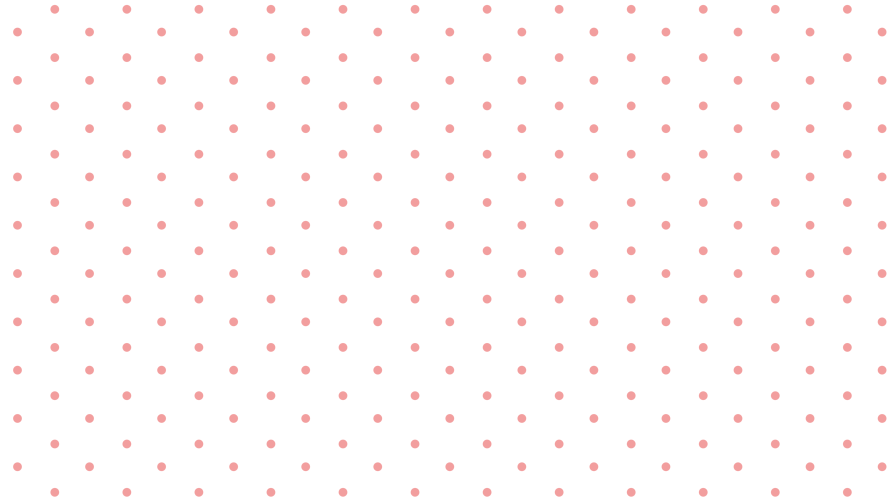
Reproduce this pattern procedurally as a Shadertoy shader.

```glsl
// Small coral polka dots on white, set as two interleaved rectangular lattices.
// Each lattice folds the plane into one cell and measures the distance to its
// dot; the second lattice sits slightly off the cell centre of the first.

#define PITCH        vec2(0.1441, 0.0966)   // cell size, in canvas heights
#define FIRST_DOT    vec2(0.1096, 0.9814)   // a dot centre of the first lattice
#define STAGGER      vec2(0.0695, -0.0455)  // shift to the second lattice
#define DOT_RADIUS   0.0087
#define DOT_COLOR    vec3(0.95, 0.62, 0.62)
#define PAPER_COLOR  vec3(1.0)

// Signed distance to the nearest dot of a lattice passing through anchor.
float latticeDots(vec2 p, vec2 anchor) {
    vec2 cell = fract((p - anchor) / PITCH + 0.5) - 0.5;
    return length(cell * PITCH) - DOT_RADIUS;
}

void mainImage(out vec4 fragColor, in vec2 fragCoord) {
    vec2 p = fragCoord / iResolution.y;
    float pixel = 1.0 / iResolution.y;

    // Union of the two staggered lattices
    float dist = min(latticeDots(p, FIRST_DOT),
                     latticeDots(p, FIRST_DOT + STAGGER));

    // Edge coverage about one pixel wide
    float coverage = 1.0 - smoothstep(-0.7 * pixel, 0.7 * pixel, dist);
    fragColor = vec4(mix(PAPER_COLOR, DOT_COLOR, coverage), 1.0);
}
```
